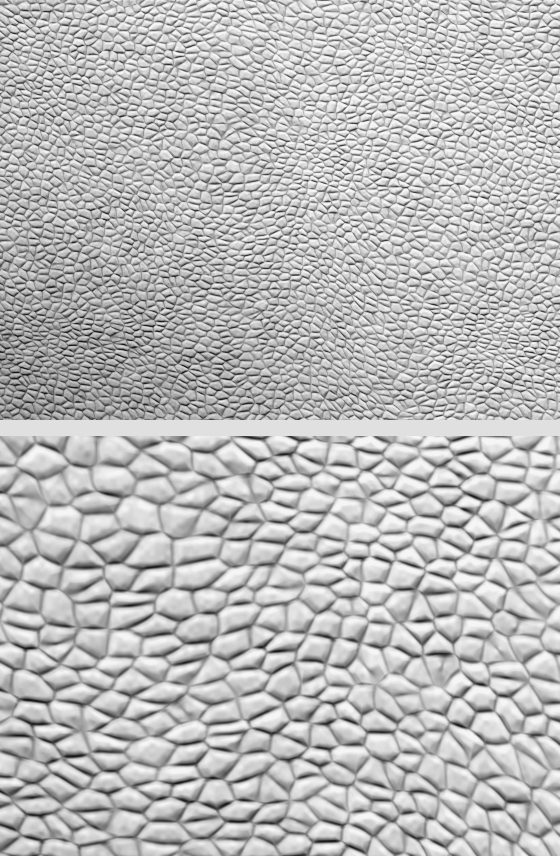
Top, the full canvas; bottom, a detail of the centre.
This texture is drawn by a Shadertoy shader. Its source:

```glsl
// Pale grey pebbled leather: a stretched, warped cell pattern gives each grain
// a domed height, which is lit from above so that lower edges fall into dark
// creases. Broad shading and fine speckle finish the surface.

const vec2 GRAIN_SIZE = vec2(0.0250, 0.0172);   // in canvas heights
const float GRAIN_TILT = 0.28;                  // long axis falls to the right
const vec2 LIGHT_STEP = vec2(-0.0008, 0.0042);  // towards the light
const float LEATHER_TONE = 0.825;

float hash(vec2 p) {
    return fract(sin(dot(p, vec2(127.1, 311.7))) * 43758.545);
}

vec2 hash2(vec2 p) {
    return vec2(hash(p), hash(p + 57.3));
}

float noise(vec2 p) {
    vec2 cell = floor(p);
    vec2 f = fract(p);
    f = f * f * (3.0 - 2.0 * f);
    float low = mix(hash(cell), hash(cell + vec2(1, 0)), f.x);
    float high = mix(hash(cell + vec2(0, 1)), hash(cell + vec2(1, 1)), f.x);
    return mix(low, high, f.y);
}

vec2 noise2(vec2 p) {
    return vec2(noise(p), noise(p + 31.7)) - 0.5;
}

// Bends the grain flow, then turns and scales it to unit cells.
vec2 grainSpace(vec2 p, vec2 size, float tilt) {
    p += 0.060 * noise2(p * 4.5) + 0.005 * noise2(p * 48.0);
    float c = cos(tilt), s = sin(tilt);
    return vec2(c * p.x - s * p.y, s * p.x + c * p.y) / size;
}

// x: gap between the two nearest centres (zero in a crease), y: grain id.
vec2 grainCell(vec2 p) {
    vec2 home = floor(p);
    float nearest = 9.0, second = 9.0, id = 0.0;
    for (int j = -1; j <= 1; j++) {
        for (int i = -1; i <= 1; i++) {
            vec2 cell = home + vec2(i, j);
            float d = length(cell + 0.08 + 0.84 * hash2(cell) - p);
            if (d < nearest) {
                second = nearest;
                nearest = d;
                id = hash(cell + 11.9);
            } else {
                second = min(second, d);
            }
        }
    }
    return vec2(second - nearest, id);
}

float dome(float gap) {
    return smoothstep(-0.06, 0.62, gap);
}

// Soft shadow in the lower left and a lighter upper right.
float broadShade(vec2 uv) {
    float corner = smoothstep(0.75, 0.0, length((uv - vec2(0.0, 0.08)) * vec2(0.8, 1.3)));
    float lift = 0.05 * (uv.x + uv.y - 1.0);
    return lift - 0.13 * corner + 0.06 * (noise(uv * 3.0) - 0.5);
}

float leather(vec2 p) {
    vec2 grain = grainCell(grainSpace(p, GRAIN_SIZE, GRAIN_TILT));
    vec2 uphill = grainCell(grainSpace(p + LIGHT_STEP, GRAIN_SIZE, GRAIN_TILT));
    float slope = dome(grain.x) - dome(uphill.x);
    float depth = mix(0.65, 1.25, noise(p * 32.0));
    float crease = 1.0 - smoothstep(0.0, 0.20, grain.x);

    float tone = LEATHER_TONE + 0.17 * max(slope, 0.0);
    tone += depth * (0.50 * min(slope, 0.0) - 0.19 * crease);
    tone += 0.07 * (grain.y - 0.5);
    tone += 0.09 * (noise(p * 230.0) - 0.5);
    return tone;
}

void mainImage(out vec4 fragColor, in vec2 fragCoord) {
    // Four samples per pixel smooth the crease edges.
    float tone = 0.0;
    for (int k = 0; k < 4; k++) {
        vec2 offset = vec2(k % 2, k / 2) * 0.5 - 0.25;
        tone += 0.25 * leather((fragCoord + offset) / iResolution.y);
    }
    tone += broadShade(fragCoord / iResolution.xy);
    fragColor = vec4(vec3(clamp(tone, 0.10, 0.96)), 1.0);
}
```
